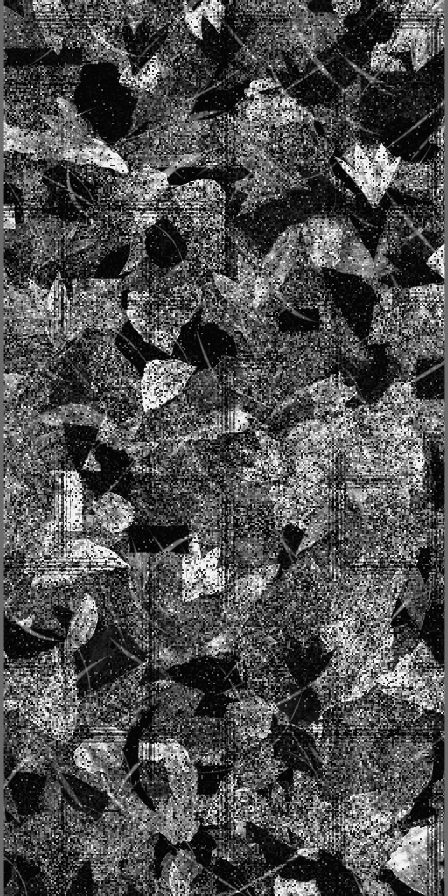
Give the GLSL for this texture, as a WebGL 2 fragment shader.

```glsl
#version 300 es
precision highp float;

#define LAYERS 8
#define COARSE_CELLS 3.2
#define FINE_CELLS 7.0
#define SHARD_CHANCE 0.52
#define DARK_SHARE 0.30
#define BRIGHT_SHARE 0.05
#define GRAIN_CELLS 256.0
#define GRAIN_STRENGTH 0.42
#define RULE_PITCH 0.21
#define MARGIN 0.008

uniform vec2 u_resolution;
out vec4 fragColor;

vec3 hash3(vec3 p) {
  p = fract(p * vec3(0.1031, 0.1030, 0.0973));
  p += dot(p, p.yxz + 33.33);
  return fract((p.xxy + p.yxx) * p.zyx);
}

float cornerSlope(vec2 cell, vec2 offset) {
  float a = 6.2832 * hash3(vec3(cell, 7.0)).x;
  return dot(vec2(cos(a), sin(a)), offset);
}

float gradientNoise(vec2 p) {
  vec2 i = floor(p), f = p - i, e = vec2(1.0, 0.0);
  vec2 u = f * f * f * (f * (f * 6.0 - 15.0) + 10.0);
  return mix(mix(cornerSlope(i, f), cornerSlope(i + e, f - e), u.x),
             mix(cornerSlope(i + e.yx, f - e.yx), cornerSlope(i + 1.0, f - 1.0), u.x), u.y);
}

vec2 rotate(vec2 p, float a) {
  return vec2(cos(a) * p.x + sin(a) * p.y, cos(a) * p.y - sin(a) * p.x);
}

float petal(vec2 p, float len, float width, float bend) {
  float s = p.x / len;
  return (abs(p.y + bend * (p.x * p.x - 0.2)) - width * (1.0 - s * s)) * 0.8;
}

float fan(vec2 polar, float opening, float phase) {
  float reach = 0.65 + 0.7 * abs(fract(polar.y * 2.6 + phase) - 0.5);
  return max((polar.x - reach) * 0.6, (abs(polar.y) - opening) * polar.x);
}

// Overlapping leaves, fans, blobs and blocks; state holds tone and grain
vec2 pasteShards(vec2 state, vec2 uv, float layer, float px) {
  float cells = mix(COARSE_CELLS, FINE_CELLS, layer / float(LAYERS - 1));
  vec2 q = uv * cells + layer * 3.37;
  float wobble = gradientNoise(q * 4.0) * 0.09 + gradientNoise(q * 13.0) * 0.03;
  for (int k = 0; k < 9; k++) {
    vec2 cell = floor(q) + vec2(k % 3 - 1, k / 3 - 1);
    vec3 place = hash3(vec3(cell, layer + 20.0));
    vec3 look = hash3(vec3(cell, layer + 60.0));
    vec3 form = hash3(vec3(cell, layer + 90.0));
    if (form.x > SHARD_CHANCE) continue;
    vec2 p = q - cell - 0.5 - (place.xy - 0.5) * 0.8;
    bool isFan = look.z > 0.38 && look.z < 0.68;
    bool isBlock = look.z > 0.86;
    float angle = isBlock ? 0.0 : isFan ? 1.7 + (place.z - 0.5) * 2.4 : place.z * 6.2832;
    p = rotate(p, angle);
    vec2 root = p + vec2(0.45, 0.0);
    vec2 polar = vec2(length(root), atan(root.y, root.x));
    vec2 grainDir = isFan ? vec2(polar.x * 2.0, polar.y * 9.0) : p * vec2(2.5, 13.0);
    float d;
    if (isFan) d = fan(polar, 0.25 + 0.4 * form.y, form.z) + wobble * 0.3;
    else if (isBlock) {
      vec2 b = abs(p) - vec2(0.2 + 0.4 * form.y, 0.12 + 0.35 * form.z);
      d = max(b.x, b.y) + wobble * 0.25;
    } else if (look.z > 0.68) d = length(p * vec2(1.0, 1.3)) - 0.25 - 0.2 * form.y + wobble * 2.2;
    else d = petal(p, 0.5 + 0.35 * form.y, 0.1 + 0.25 * form.z, form.y * 1.4 - 0.7) + wobble * 0.6;

    float edge = px * cells;
    if (d > 0.08) continue;
    state.x *= mix(0.75, 1.0, smoothstep(0.0, 0.08, d));
    if (d > edge) continue;
    bool isDark = look.x < DARK_SHARE;
    float tone = isDark ? 0.01 + 0.09 * look.y * look.y : mix(0.18, 0.58, look.y);
    if (look.x > 1.0 - BRIGHT_SHARE) tone = 0.74;
    float streak = gradientNoise(grainDir + cell * 5.3);
    float vein = smoothstep(0.07, 0.0, abs(streak)) * smoothstep(0.3, 0.7, look.y);
    tone *= 1.0 + 0.55 * p.x + 0.6 * streak;
    if (!isDark) tone += 0.12 * vein + 0.1 * smoothstep(-0.03, 0.0, d);
    float grain = isDark ? 0.12 + 0.25 * form.z : 0.35 + 0.75 * form.z;
    state = mix(state, vec2(tone, grain), smoothstep(edge, -edge, d));
  }
  return state;
}

// Thin pale blades and hairs
float bladeTone(float tone, vec2 uv, float layer, float px) {
  float cells = 5.0 + 2.0 * layer;
  vec2 q = uv * cells + layer * 8.7;
  for (int k = 0; k < 9; k++) {
    vec2 cell = floor(q) + vec2(k % 3 - 1, k / 3 - 1);
    vec3 place = hash3(vec3(cell, layer + 130.0));
    vec3 form = hash3(vec3(cell, layer + 160.0));
    float lean = place.z < 0.4 ? 0.3 + form.x * 0.6 : 1.5 + form.x * 1.1;
    vec2 p = rotate(q - cell - place.xy, lean);
    float d = petal(p, 0.3 + 0.5 * form.y, 0.01 + 0.035 * form.z * form.z, form.z - 0.5);
    float cover = smoothstep(px * cells, -px * cells, d);
    tone = mix(tone, 0.4 + 0.35 * form.y, cover * 0.65 * step(0.35, form.x));
  }
  return tone;
}

// Broken bundles of straight dark rules
float ruleCover(float along, float across, float seed) {
  float row = floor(across / RULE_PITCH);
  vec3 rnd = hash3(vec3(row, seed, 3.0));
  float d = across - (row + 0.25 + 0.5 * rnd.x) * RULE_PITCH;
  float bundle = smoothstep(0.022, 0.018, abs(d)) * smoothstep(0.1, 0.5, cos(d * 700.0));
  float core = smoothstep(0.005, 0.002, abs(d));
  float present = smoothstep(-0.05, 0.12, gradientNoise(vec2(along * 4.0, row * 3.7 + seed)));
  return present * max(core, bundle * 0.6);
}

void main() {
  float px = 1.0 / u_resolution.x;
  vec2 uv = gl_FragCoord.xy * px;

  // Layered collage
  vec2 state = vec2(0.28 + 0.3 * gradientNoise(uv * 9.0), 0.7);
  for (int i = 0; i < LAYERS; i++) state = pasteShards(state, uv, float(i), px);
  float tone = state.x;
  for (int i = 0; i < 3; i++) tone = bladeTone(tone, uv, float(i), px);
  tone *= 1.0 + 0.5 * gradientNoise(uv * 24.0) + 0.35 * gradientNoise(uv * 60.0);
  tone *= 1.0 - 0.75 * max(ruleCover(uv.x, uv.y, 11.0), ruleCover(uv.y, uv.x, 29.0));

  // Hard grain with pale specks and black dropouts
  vec3 g = hash3(vec3(floor(uv * GRAIN_CELLS), 5.0));
  tone += (g.x + g.y - 1.0) * GRAIN_STRENGTH * state.y;
  tone += 0.3 * step(1.0 - 0.16 * state.y, g.z);
  tone *= 1.0 - 0.8 * step(g.z, 0.12 * state.y);

  // Plain side margins
  float side = min(uv.x, 1.0 - uv.x);
  tone = mix(0.42, clamp(tone, 0.02, 0.95), smoothstep(MARGIN - px, MARGIN + px, side));
  fragColor = vec4(vec3(tone), 1.0);
}
```
